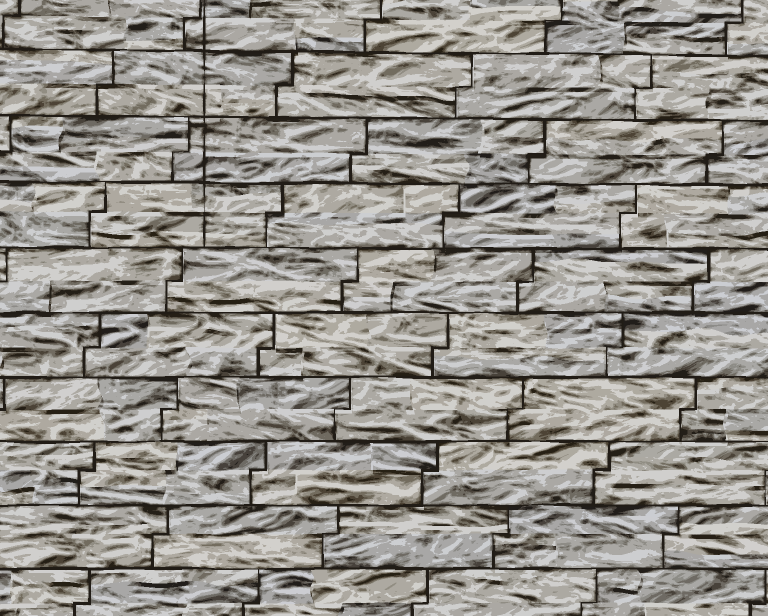
This texture is drawn by a WebGL 1 fragment shader. Its source:

```glsl
precision highp float;
// Stacked ledge-stone wall: stepped interlocking panels of rough grey slate, in flat tones.

uniform vec2 u_resolution;

float hash(vec2 p) {
  return fract(sin(dot(p, vec2(127.1, 311.7))) * 43758.5);
}

float noise(vec2 p) {
  vec2 i = floor(p), f = fract(p);
  f = f * f * (3.0 - 2.0 * f);
  return mix(mix(hash(i), hash(i + vec2(1.0, 0.0)), f.x),
             mix(hash(i + vec2(0.0, 1.0)), hash(i + 1.0), f.x), f.y);
}

// Ridged noise: chipped, creased rock
float rock(vec2 p) {
  float sum = 0.0, amp = 0.5;
  for (int i = 0; i < 4; i++) {
    sum += amp * (1.0 - abs(2.0 * noise(p) - 1.0));
    p = p * 2.03 + 7.3;
    amp *= 0.5;
  }
  return sum;
}

// Panel coordinates: x in panel widths, y in courses counted downwards
vec2 course(vec2 uv) {
  float down = 1.0 - uv.y;
  float a = 9.22 * down - 0.736 - 0.12 * uv.x * max(0.0, 1.0 - 2.0 * down);
  float y = a * (1.0 + 0.0037 * a) + 2.0;
  y += 0.03 * (noise(uv * vec2(24.0, 19.0)) - 0.5);
  float row = floor(y);
  float start = 0.391 - 0.006 * row + 0.108 * mod(row, 2.0);
  start += 0.012 * (hash(vec2(row, 3.0)) - 0.5);
  return vec2((uv.x - start) / (0.237 - 0.0017 * row), y);
}

// Returns stone depth, rock grain, distance to the joints and a hash of the stone
vec4 wall(vec2 uv) {
  vec2 p = uv * vec2(12.0, 9.6);
  vec2 q = course(uv);
  float row = floor(q.y), y = fract(q.y), joint = floor(q.x + 0.5);

  // Each panel end steps sideways at mid height
  float mid = 0.5 + 0.12 * (hash(vec2(row, 8.0)) - 0.5);
  float low = step(mid, y);
  float x = q.x + 0.09 * low;
  float side = abs(x - joint) * 2.7;
  float tread = max(abs(y - mid), 2.7 * max(q.x - joint, joint - 0.09 - q.x));
  float gap = min(min(y, 1.0 - y), min(side, tread));
  if (row < 5.0) gap = min(gap, abs(uv.x - 0.266) * 12.0 + 0.006);

  // Split each half into stones, some side by side, some layered
  vec2 id = vec2(floor(x) * 2.0 + low, row);
  float rough = noise(p * vec2(2.0, 5.0)) - 0.5;
  float s = mix(y / mid, (y - mid) / (1.0 - mid), low) + 0.25 * rough;
  float cut = 0.25 + 0.5 * hash(id + 0.1) + 0.04 * rough;
  id += 0.37 * step(cut, fract(x)) * step(0.45, hash(id + 0.2));
  float layer = 0.3 + 0.4 * hash(id + 0.3);
  id += 0.53 * step(layer, s) * step(0.45, hash(id + 0.4));

  // Grain runs mostly along the course, tilted per stone
  float tilt = 0.7 * (hash(id + 0.6) - 0.5);
  vec2 g = mat2(cos(tilt), sin(tilt), -sin(tilt), cos(tilt)) * p;
  g = g * vec2(1.6, 4.0) + 0.6 * rough + 40.0 * hash(id + 0.7);
  return vec4(hash(id), rock(g), gap, hash(id + 0.9));
}

vec3 shade(vec2 uv) {
  vec4 here = wall(uv);
  vec4 above = wall(uv + vec2(-0.0025, 0.0072));

  // Light from above: lit upper lips, shadow beneath overhangs
  float tone = 2.0 * (here.x - above.x) + 6.0 * (here.y - above.y);
  tone += 4.0 * (here.y - 0.63) + 0.6 * (here.w - 0.5);
  tone -= 1.1 * (1.0 - smoothstep(0.01, 0.07, here.z));

  // Flat tones from crevice to highlight
  vec3 color = vec3(0.14, 0.12, 0.09);
  color = mix(color, vec3(0.29, 0.26, 0.22), step(-2.5, tone));
  color = mix(color, vec3(0.44, 0.42, 0.38), step(-1.75, tone));
  color = mix(color, vec3(0.56, 0.55, 0.52), step(-1.05, tone));
  color = mix(color, vec3(0.67, 0.66, 0.64), step(-0.6, tone));
  color = mix(color, vec3(0.81, 0.81, 0.81), step(0.72, tone));
  color += (here.w - 0.5) * vec3(0.025, 0.01, -0.025);

  // Dark open joints of uneven width
  float width = 0.006 + 0.022 * noise(uv * vec2(30.0, 24.0) + 5.0);
  return mix(vec3(0.13, 0.11, 0.085), color, step(width, here.z));
}

void main() {
  // Average four samples to smooth the edges
  vec3 sum = vec3(0.0);
  for (int i = 0; i < 4; i++) {
    float k = float(i);
    vec2 offset = vec2(mod(k, 2.0), floor(k / 2.0)) * 0.5 - 0.25;
    sum += shade((gl_FragCoord.xy + offset) / u_resolution);
  }
  gl_FragColor = vec4(sum / 4.0, 1.0);
}
```
